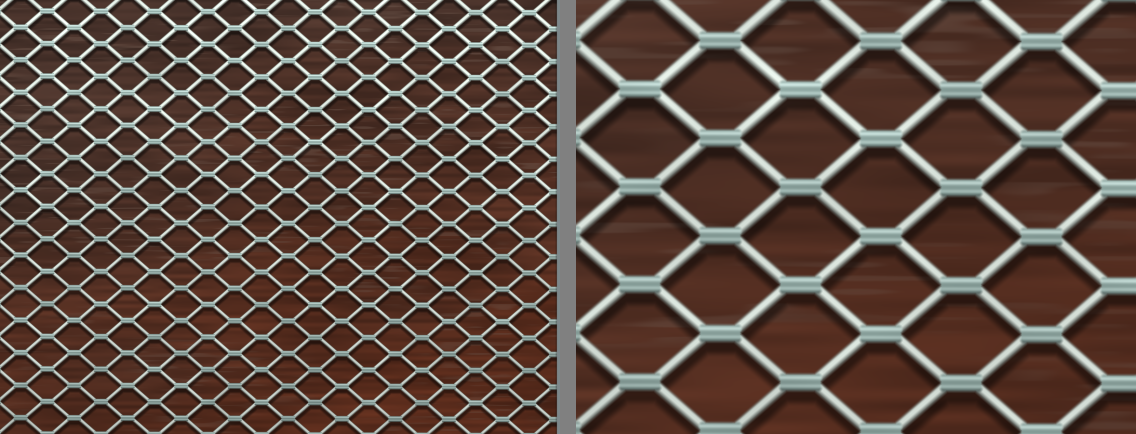
Left: the whole. Right: its middle third, enlarged.
A WebGL 1 fragment shader for this pattern:

```glsl
precision highp float;
// Expanded steel mesh with flat-topped hexagonal openings over dark red-brown wood.

uniform vec2 u_resolution;

// Lengths are fractions of the canvas width; y runs downward from the top edge.
const vec2 CELL = vec2(0.0956, 0.0581);
const vec2 FIRST_NODE = vec2(0.0846, 0.0195);
const float TILT = 0.0035;
const vec2 STRAND_START = vec2(0.0105, 0.0029);
const vec2 NODE_HALF = vec2(0.0125, 0.0052);
const float STRAND_TOP = 0.0040;
const float STRAND_BOTTOM = 0.0031;
const vec2 SHADOW_SHIFT = vec2(0.0006, 0.0062);
const float SHADOW_DEPTH = 0.48;
const float SOFTNESS = 0.0013;
const float FRAME_X = 0.9945;

const vec3 STEEL_CORE = vec3(0.86, 0.90, 0.87);
const vec3 STEEL_EDGE = vec3(0.41, 0.43, 0.41);
const vec3 NODE_STEEL = vec3(0.52, 0.61, 0.59);
const vec3 WOOD_COOL = vec3(0.28, 0.195, 0.165);
const vec3 WOOD_RED = vec3(0.34, 0.165, 0.105);
const vec3 GRAIN_LIGHT = vec3(0.40, 0.31, 0.27);
const vec3 FRAME_COLOR = vec3(0.49, 0.53, 0.54);

float hash(vec2 p) {
  p = fract(p * vec2(0.1031, 0.1137));
  p += dot(p, p.yx + 33.33);
  return fract((p.x + p.y) * p.x * 17.3);
}

float noise(vec2 p) {
  vec2 i = floor(p), f = fract(p);
  f = f * f * (3.0 - 2.0 * f);
  return mix(mix(hash(i), hash(i + vec2(1.0, 0.0)), f.x),
             mix(hash(i + vec2(0.0, 1.0)), hash(i + 1.0), f.x), f.y);
}

// Offset from the nearest node of the staggered lattice.
vec2 fromNode(vec2 p) {
  vec2 q = p - FIRST_NODE - vec2(0.0, TILT * p.x);
  vec2 a = mod(q + 0.5 * CELL, CELL) - 0.5 * CELL;
  vec2 b = mod(q, CELL) - 0.5 * CELL;
  return dot(a, a) < dot(b, b) ? a : b;
}

// Signed distance from the strand centre line; x is across, y is distance.
vec2 strandDistance(vec2 n) {
  vec2 axis = 0.5 * CELL - 2.0 * STRAND_START;
  vec2 r = abs(n) - STRAND_START;
  float t = clamp(dot(r, axis) / dot(axis, axis), 0.0, 1.0);
  float across = (r.y * axis.x - r.x * axis.y) / length(axis);
  return vec2(across * sign(n.y), length(r - axis * t));
}

float nodeDistance(vec2 n) {
  float corner = 0.0022;
  vec2 r = abs(n) - NODE_HALF + corner;
  return length(max(r, 0.0)) + min(max(r.x, r.y), 0.0) - corner;
}

float meshDistance(vec2 n, float halfWidth) {
  return min(strandDistance(n).y - halfWidth, nodeDistance(n));
}

vec3 wood(vec2 p, float down) {
  float warmth = smoothstep(0.1, 1.0, 0.75 * down + 0.3 * p.x + 0.25 * (noise(p * vec2(4.0, 9.0)) - 0.5));
  vec3 color = mix(WOOD_COOL, WOOD_RED, warmth);
  color *= 0.84 + 0.3 * noise(p * vec2(9.0, 150.0));
  color *= 0.88 + 0.24 * noise(p * vec2(5.0, 11.0) + 7.0);
  float streak = smoothstep(0.62, 0.92, noise(p * vec2(20.0, 250.0) + 3.0));
  float patches = smoothstep(0.3, 0.7, noise(p * vec2(6.0, 14.0) + 21.0));
  return mix(color, GRAIN_LIGHT, streak * patches * mix(0.65, 0.3, down));
}

vec3 steel(vec2 n, float halfWidth, vec2 p, float down) {
  // Rounded strands, lit from above.
  vec2 strand = strandDistance(n);
  float side = strand.x / halfWidth;
  vec3 color = mix(STEEL_CORE, STEEL_EDGE, smoothstep(0.15, 1.15, abs(side + 0.2)));

  // Flat nodes with a bright upper lip and a dark lower edge.
  float h = n.y / NODE_HALF.y;
  vec3 nodeColor = NODE_STEEL + 0.22 * exp(-14.0 * (h + 0.55) * (h + 0.55));
  nodeColor += 0.12 * exp(-20.0 * (h - 0.4) * (h - 0.4));
  nodeColor *= 1.0 - 0.35 * smoothstep(0.5, 1.0, h);
  float onNode = 1.0 - smoothstep(-SOFTNESS, SOFTNESS, nodeDistance(n));
  color = mix(color, nodeColor, onNode);

  // Uneven gleam from one repeat to the next.
  float gleam = 0.93 + 0.14 * noise(p / CELL * 1.7);
  return color * gleam * mix(1.1, 0.88, down);
}

void main() {
  vec2 p = vec2(gl_FragCoord.x, u_resolution.y - gl_FragCoord.y) / u_resolution.x;
  float down = 1.0 - gl_FragCoord.y / u_resolution.y;
  float soft = max(SOFTNESS, 0.8 / u_resolution.x);
  float halfWidth = mix(STRAND_TOP, STRAND_BOTTOM, smoothstep(0.0, 0.7, down));

  // Wood darkened by the shadow of the mesh.
  float shade = meshDistance(fromNode(p - SHADOW_SHIFT), halfWidth);
  vec3 color = wood(p, down);
  color *= 1.0 - SHADOW_DEPTH * (1.0 - smoothstep(-0.002, 0.0035, shade));

  vec2 n = fromNode(p);
  float cover = 1.0 - smoothstep(-soft, soft, meshDistance(n, halfWidth));
  color = mix(color, steel(n, halfWidth, p, down), cover);

  // Narrow frame on the right.
  color *= 1.0 - 0.3 * smoothstep(FRAME_X - 0.004, FRAME_X, p.x);
  color = mix(color, FRAME_COLOR, smoothstep(FRAME_X - soft, FRAME_X + soft, p.x));
  gl_FragColor = vec4(color, 1.0);
}
```
